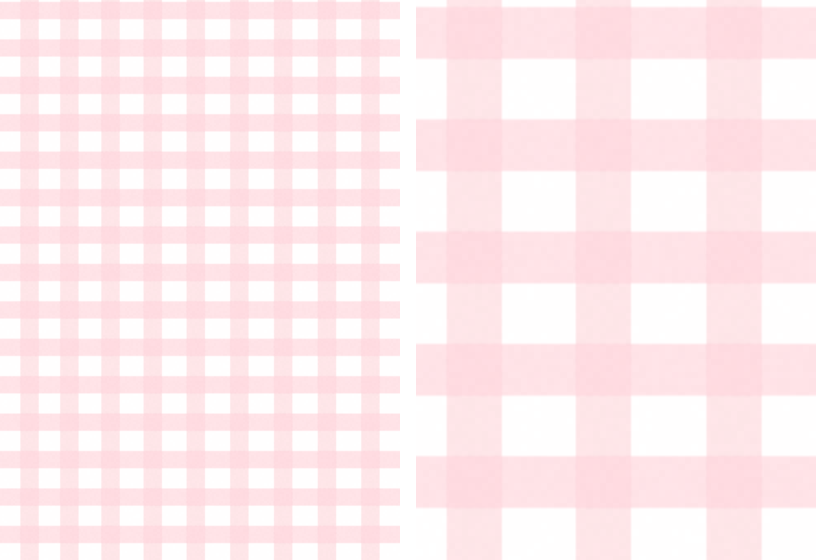
Left: the whole. Right: its middle third, enlarged.
Write a WebGL 2 fragment shader that draws this pattern.

```glsl
#version 300 es
precision highp float;

uniform vec2 u_resolution;
out vec4 fragColor;

#define COLUMNS 9
#define ROWS 15.0
#define COLUMN_SPAN vec2(0.0739, 0.9261)
#define ROW_SPAN vec2(0.0456, 0.9812)
#define COLUMN_HALF 0.0230
#define ROW_HALF 0.0154
#define DRIFT 0.042
#define DRIFT_SKEW 0.7
#define SOFTNESS 0.0008
#define STITCH 0.022
#define GRAIN 0.008

const vec3 PAPER = vec3(1.0, 0.997, 0.997);
const vec3 COLUMN_PINK = vec3(0.996, 0.900, 0.910);
const vec3 ROW_PINK = vec3(1.0, 0.890, 0.906);
const vec3 CROSS_PINK = vec3(1.0, 0.859, 0.882);

float hash(vec2 cell) {
    vec3 q = fract(vec3(cell.xyx) * 0.1031);
    q += dot(q, q.yzx + 33.33);
    return fract((q.x + q.y) * q.z);
}

// Signed distance to the nearest column; spacing widens a little to the right
float columnDistance(float x) {
    float nearest = 1.0;
    for (int i = 0; i < COLUMNS; i++) {
        float t = float(i) / float(COLUMNS - 1);
        float drift = DRIFT * t * (1.0 - t) * (1.0 + DRIFT_SKEW * (1.0 - 2.0 * t));
        float center = mix(COLUMN_SPAN.x, COLUMN_SPAN.y, t) - drift;
        nearest = min(nearest, abs(x - center));
    }
    return nearest - COLUMN_HALF;
}

// Signed distance to the nearest evenly spaced row
float rowDistance(float y) {
    float pitch = (ROW_SPAN.y - ROW_SPAN.x) / (ROWS - 1.0);
    float row = clamp(round((y - ROW_SPAN.x) / pitch), 0.0, ROWS - 1.0);
    return abs(y - ROW_SPAN.x - row * pitch) - ROW_HALF;
}

float coverage(float d, float blur) {
    return 1.0 - smoothstep(-blur, blur, d);
}

void main() {
    vec2 uv = gl_FragCoord.xy / u_resolution;
    vec2 blur = 0.6 / u_resolution + SOFTNESS;
    float columnD = columnDistance(uv.x);
    float rowD = rowDistance(uv.y);
    float column = coverage(columnD, blur.x);
    float row = coverage(rowD, blur.y);

    // Overlapping translucent bands
    vec3 color = mix(mix(PAPER, COLUMN_PINK, column),
                     mix(ROW_PINK, CROSS_PINK, column), row);

    // Faint dotted seams where a band edge lies over another band
    vec2 dots = 0.6 + 0.4 * cos(uv * vec2(90.0, 126.0) * 6.28318);
    float columnSeam = coverage(abs(columnD), 2.0 * blur.x) * row * dots.y;
    float rowSeam = coverage(abs(rowD), 2.0 * blur.y) * column * dots.x;
    color -= STITCH * max(columnSeam, rowSeam) * vec3(0.6, 1.0, 0.8);

    // Slight print grain, strongest on the pink
    float noise = hash(floor(uv * vec2(183.0, 256.0))) - 0.5;
    color += GRAIN * noise * mix(0.3, 1.0, max(column, row));

    fragColor = vec4(clamp(color, 0.0, 1.0), 1.0);
}
```
